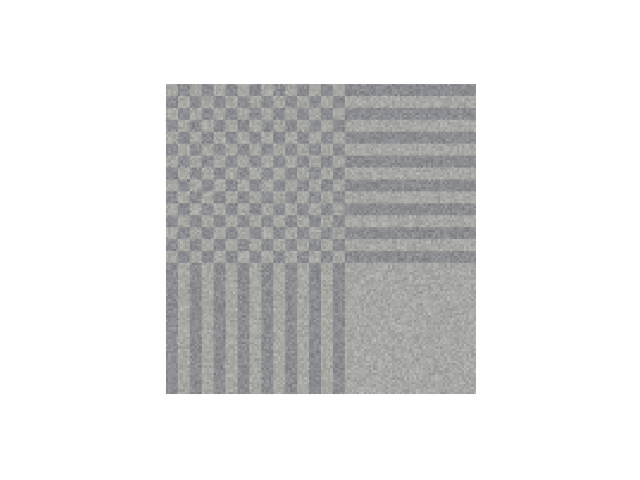
Reproduce this pattern procedurally as a Shadertoy shader.

```glsl
// A woven grey square on white: vertical stripes and horizontal stripes
// overlap by exclusive-or, giving a checker at upper left and a plain patch
// at lower right. Blocky gradient-noise grain roughens the whole square.

const vec2  CENTER       = vec2(0.002, 0.002); // offset from canvas middle, in heights
const float SIDE         = 0.6458;             // square side, in canvas heights
const float CELLS        = 26.0;               // stripe widths across the square
const float STRIPE_LIMIT = 15.0;               // stripes end after this cell
const float GRAINS       = 130.0;              // grain blocks across the square
const float GRAIN_STRIDE = 2.61;               // noise distance between blocks
const float GRAIN_AMOUNT = 0.13;

const vec3 PAPER      = vec3(1.0);
const vec3 LIGHT_GREY = vec3(0.655, 0.655, 0.642);
const vec3 DARK_GREY  = vec3(0.545, 0.552, 0.568);

// Unit gradient at a lattice point
vec2 latticeGradient(vec2 cell) {
    vec3 h = fract(vec3(cell.xyx) * vec3(0.1031, 0.1030, 0.0973));
    h += dot(h, h.yzx + 33.33);
    float angle = 6.2832 * fract((h.x + h.y) * h.z);
    return vec2(cos(angle), sin(angle));
}

float gradientNoise(vec2 p) {
    vec2 i = floor(p);
    vec2 f = p - i;
    vec2 u = f * f * f * (f * (f * 6.0 - 15.0) + 10.0);
    vec2 e = vec2(0.0, 1.0);
    float a = dot(latticeGradient(i), f);
    float b = dot(latticeGradient(i + e.yx), f - e.yx);
    float c = dot(latticeGradient(i + e.xy), f - e.xy);
    float d = dot(latticeGradient(i + e.yy), f - e.yy);
    return mix(mix(a, b, u.x), mix(c, d, u.x), u.y);
}

// Coverage of an edge at distance zero, positive inside
float coverage(float dist, float pixel) {
    return clamp(dist / pixel + 0.5, 0.0, 1.0);
}

// Every even cell is filled, up to the limit
float stripes(float x, float pixel) {
    float dist = 0.5 - abs(mod(x + 0.5, 2.0) - 1.0);
    return coverage(dist, pixel) * step(x, STRIPE_LIMIT + 0.5);
}

void mainImage(out vec4 fragColor, in vec2 fragCoord) {
    vec2 p = (fragCoord - 0.5 * iResolution.xy) / iResolution.y - CENTER;
    float pixel = 1.0 / iResolution.y;

    // Square coordinates run from its upper left corner
    vec2 square = vec2(p.x, -p.y) / SIDE + 0.5;

    // Exclusive-or of the two stripe sets
    float cellPixel = pixel * CELLS / SIDE;
    float columns = stripes(square.x * CELLS, cellPixel);
    float rows = stripes(square.y * CELLS, cellPixel);
    float dark = columns + rows - 2.0 * columns * rows;
    vec3 cloth = mix(LIGHT_GREY, DARK_GREY, dark);

    // Grain: one noise sample per block, on a tilted grid
    vec2 block = floor(square * GRAINS) + 0.5;
    vec2 grainPoint = mat2(0.8, 0.6, -0.6, 0.8) * block * GRAIN_STRIDE + 400.0;
    cloth += GRAIN_AMOUNT * gradientNoise(grainPoint);

    // Place the square on the paper
    vec2 inset = 0.5 * SIDE - abs(p);
    float inside = coverage(inset.x, pixel) * coverage(inset.y, pixel);
    fragColor = vec4(mix(PAPER, cloth, inside), 1.0);
}
```
